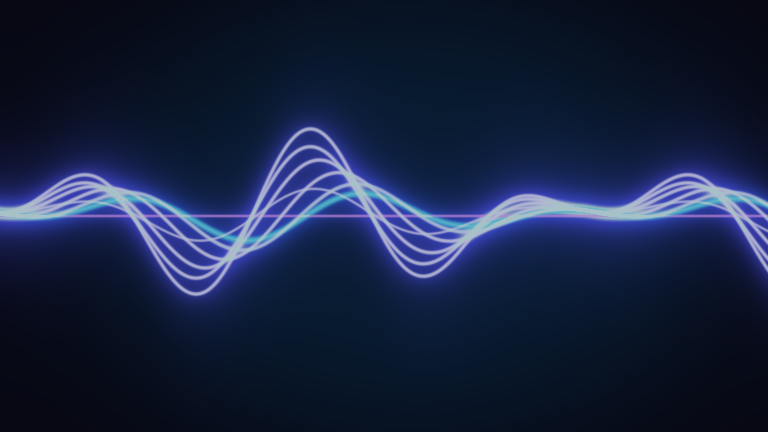
Write a Shadertoy shader that draws this background.

```glsl
#define STRANDS 6
#define WAVELENGTH 0.312
#define PACKET 0.785
#define PACKET_CENTER 0.366
#define CREST 0.406
#define MAX_AMP 0.1150
#define MIN_AMP 0.0326
#define MAX_SHIFT 0.0700
#define CORE_WIDTH 0.0019
#define NEAR_GLOW 0.0085
#define WIDE_GLOW 0.043

const float PI = 3.14159265;
const vec3 EDGE = vec3(0.026, 0.032, 0.078);
const vec3 NAVY = vec3(0.030, 0.102, 0.180);
const vec3 VIOLET = vec3(0.26, 0.27, 0.81);
const vec3 AZURE = vec3(0.12, 0.36, 0.82);
const vec3 LAVENDER = vec3(0.71, 0.71, 0.83);
const vec3 CYAN = vec3(0.27, 0.69, 0.78);
const vec3 PINK = vec3(0.70, 0.50, 0.82);
const vec3 PALE = vec3(0.65, 0.76, 0.78);

// Light gathered from all strands: colour sum in rgb, weight in a
struct Light {
    vec4 core;
    vec4 halo;
};

// Repeating wave packet, lifted a little where it narrows
float waveHeight(float x, float amp, float shift) {
    float u = mod(x - PACKET_CENTER + 0.5 * PACKET, PACKET) - 0.5 * PACKET;
    float envelope = pow(max(cos(PI * u / PACKET), 0.0), 1.15);
    float phase = 2.0 * PI * (u + PACKET_CENTER - CREST - shift) / WAVELENGTH;
    float lift = 0.008 * (1.0 - envelope) * (1.0 - envelope);
    return amp * envelope * cos(phase) + lift;
}

void addLine(inout Light light, float offset, float slope, float width,
             float strength, vec3 coreColor, vec3 haloColor) {
    float dist = abs(offset) / sqrt(1.0 + slope * slope);
    float core = exp(-pow(dist / width, 2.0)) * strength;
    float halo = 0.62 * exp(-dist / NEAR_GLOW)
               + 0.105 * exp(-abs(offset) / WIDE_GLOW);
    light.core += vec4(coreColor, 1.0) * core;
    light.halo += vec4(haloColor, 1.0) * halo * strength;
}

void addStrand(inout Light light, vec2 p, float amp, float shift,
               float width, float strength, float tint) {
    const float STEP = 0.001;
    float y = waveHeight(p.x, amp, shift);
    float slope = (waveHeight(p.x + STEP, amp, shift) - y) / STEP;
    addLine(light, p.y - y, slope, width, strength,
            mix(LAVENDER, CYAN, tint), mix(VIOLET, AZURE, tint));
}

void mainImage(out vec4 fragColor, in vec2 fragCoord) {
    // Width spans 0..1, height is centred on zero
    vec2 p = (fragCoord - vec2(0.0, 0.5 * iResolution.y)) / iResolution.x;

    // Dark backdrop
    float vignette = length((p - vec2(0.53, 0.0)) * vec2(1.0, 1.4));
    vec3 color = mix(NAVY, EDGE, smoothstep(0.18, 0.60, vignette));

    // Strands flatten and lag as they turn from lavender to cyan
    Light light = Light(vec4(0.0), vec4(0.0));
    for (int i = 0; i < STRANDS; i++) {
        float t = float(i) / float(STRANDS - 1);
        float amp = mix(MAX_AMP, MIN_AMP, pow(t, 0.78));
        float shift = MAX_SHIFT * smoothstep(0.2, 0.95, t);
        float tint = smoothstep(0.75, 1.0, t);
        float width = CORE_WIDTH * (1.0 + 0.7 * tint);
        addStrand(light, p, amp, shift, width, 1.0, tint);
    }

    // Faint low strand and flat axis
    addStrand(light, p, 0.036, 0.005, CORE_WIDTH * 0.8, 0.6, 0.0);
    addLine(light, p.y, 0.0, CORE_WIDTH * 0.8, 0.6, PINK, VIOLET);

    // Halo first, bleached where strands gather
    vec3 haloColor = light.halo.rgb / max(light.halo.a, 1e-4);
    haloColor = mix(haloColor, PALE, smoothstep(1.6, 3.0, light.halo.a));
    color = mix(color, haloColor, 1.0 - exp(-light.halo.a));

    // Cores pale where they overlap
    vec3 coreColor = light.core.rgb / max(light.core.a, 1e-4);
    coreColor = mix(coreColor, PALE, smoothstep(0.7, 1.6, light.core.a));
    color = mix(color, coreColor, 1.0 - exp(-2.6 * light.core.a));

    fragColor = vec4(color, 1.0);
}
```
